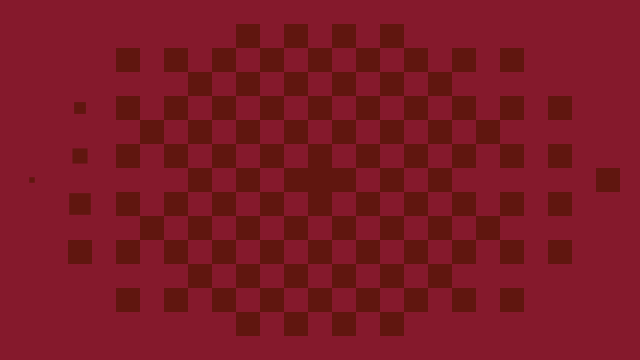
A Shadertoy shader for this pattern:

```glsl
// Dark red checkered blossom of squares on crimson, with squares growing in at its left tip.

const vec3 CRIMSON = vec3(0.522, 0.098, 0.173);
const vec3 MAROON = vec3(0.376, 0.086, 0.059);
const float ROWS = 15.0;        // cells over the canvas height
const float LAST_ROW = 6.0;     // outermost filled row
const float TIP_COLUMN = 12.0;  // lone squares at both ends
const float GROW_COLUMN = -10.0;
const float TIP_SIZE = 0.23;
const vec4 GROW_SIZES = vec4(1.0, 0.9, 0.63, 0.49);  // bottom to top

// Side length of the square in a cell counted from the centre, 0 if empty.
float squareSize(vec2 cell) {
    vec2 a = abs(cell);
    if (a.y > LAST_ROW) return 0.0;

    // Centre and the two tips break the checker parity.
    if (a.y < 0.5 && a.x < 0.5) return 1.0;
    if (a.y < 0.5 && a.x == TIP_COLUMN) return cell.x < 0.0 ? TIP_SIZE : 1.0;
    if (mod(a.x + a.y, 2.0) < 0.5) return 0.0;

    // Odd rows reach wide, even rows form a narrower inner shape.
    bool oddRow = mod(a.y, 2.0) > 0.5;
    float reach = oddRow ? min(10.0, 13.0 - a.y) : min(9.0 - a.y, 5.0 + a.y);
    if (a.x > reach) return 0.0;

    if (cell.x == GROW_COLUMN) return GROW_SIZES[int((cell.y + 3.0) * 0.5)];
    return 1.0;
}

// Share of a pixel covered by a centred square.
float squareCoverage(vec2 p, float size, float pixel) {
    vec2 inside = clamp((0.5 * size - abs(p)) / pixel + 0.5, 0.0, 1.0);
    return inside.x * inside.y;
}

void mainImage(out vec4 fragColor, in vec2 fragCoord) {
    float pixel = ROWS / iResolution.y;
    vec2 p = (fragCoord - 0.5 * iResolution.xy) * pixel;
    vec2 home = floor(p + 0.5);

    // Sum over neighbours so that touching squares join without seams.
    float coverage = 0.0;
    for (int y = -1; y <= 1; y++) {
        for (int x = -1; x <= 1; x++) {
            vec2 cell = home + vec2(x, y);
            float size = squareSize(cell);
            if (size > 0.0) coverage += squareCoverage(p - cell, size, pixel);
        }
    }

    fragColor = vec4(mix(CRIMSON, MAROON, min(coverage, 1.0)), 1.0);
}
```
